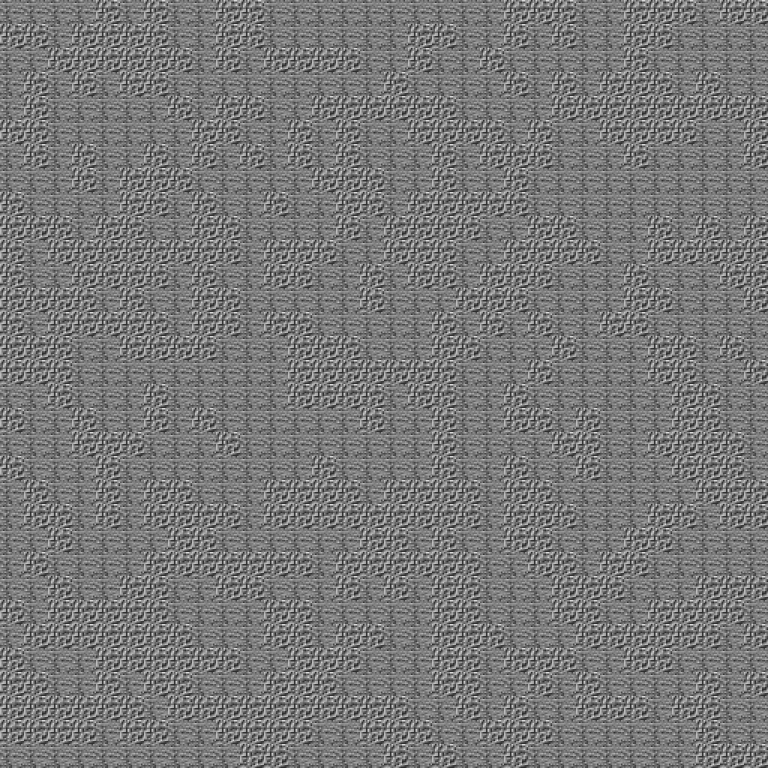
Reproduce this texture procedurally as a Shadertoy shader.

```glsl
// Grid of 32 x 32 rock tiles in two grey kinds: fine streaked stone and stronger embossed rubble.

const float TILES = 32.0;             // repeats across and down
const float TEXELS = 16.0;            // texels across one tile
const float CLUSTER_SCALE = 0.37;     // frequency of the rubble patches
const float CLUSTER_SCATTER = 0.75;   // randomness of the patch borders
const float CLUSTER_LEVEL = 0.05;     // higher gives fewer rubble tiles
const vec2 STREAK_CELLS = vec2(5.0, 8.0);   // noise cells in one stone tile
const vec2 STREAK_LIGHT = vec2(0.0, 1.0);   // texel step toward the light
const float STONE_GREY = 0.492;
const float STREAK_RELIEF = 0.25;
const float STONE_GRAIN = 0.21;
const float PIT_SHARE = 0.05;
const float PIT_DEPTH = 0.17;
const vec2 RUBBLE_CELLS = vec2(6.0, 6.0);   // noise cells in one rubble tile
const vec2 RUBBLE_LIGHT = vec2(-1.0, 1.0);
const float RUBBLE_GREY = 0.478;
const float RUBBLE_RELIEF = 0.28;
const float RUBBLE_GRAIN = 0.20;
const float RUBBLE_SLOPE = 0.17;      // lower gives harder bumps
const float COLUMN_TEXEL = 4.0;       // dark column within each tile
const float COLUMN_SHADE = 0.10;
const float SEAM_SHADE = 0.06;        // dark bottom row of each tile
const float RIM_LIGHT = 0.17;         // broken bright top row of rubble
const float RIM_SHARE = 0.65;

float hash(vec2 p) {
    vec3 q = fract(vec3(p.xyx) * 0.1031);
    q += dot(q, q.yzx + 33.33);
    return fract((q.x + q.y) * q.z);
}

float cornerSlope(vec2 corner, vec2 offset, vec2 period) {
    float angle = 6.2832 * hash(mod(corner, period) + 101.0);
    return dot(vec2(cos(angle), sin(angle)), offset);
}

// Gradient noise that wraps after the given number of cells
float gradientNoise(vec2 p, vec2 period) {
    vec2 i = floor(p), f = p - i;
    vec2 u = f * f * f * (f * (f * 6.0 - 15.0) + 10.0);
    vec2 e = vec2(1.0, 0.0);
    float low = mix(cornerSlope(i, f, period),
                    cornerSlope(i + e, f - e, period), u.x);
    float high = mix(cornerSlope(i + e.yx, f - e.yx, period),
                     cornerSlope(i + 1.0, f - 1.0, period), u.x);
    return mix(low, high, u.y);
}

float tileNoise(vec2 local, vec2 cells) {
    return gradientNoise((local + 0.5) * cells / TEXELS, cells);
}

// Short horizontal streaks, grain and a few dark pits
float streakedStone(vec2 local) {
    float relief = tileNoise(local, STREAK_CELLS)
                 - tileNoise(local + STREAK_LIGHT, STREAK_CELLS);
    float grain = hash(local + 211.0) - 0.5;
    float pit = step(hash(local + 307.0), PIT_SHARE);
    return STONE_GREY + STREAK_RELIEF * relief + STONE_GRAIN * grain - PIT_DEPTH * pit;
}

float rubbleHeight(vec2 local) {
    return smoothstep(-RUBBLE_SLOPE, RUBBLE_SLOPE, tileNoise(local, RUBBLE_CELLS));
}

// Winding bumps lit from the upper left
float embossedRubble(vec2 local) {
    float relief = rubbleHeight(local) - rubbleHeight(local + RUBBLE_LIGHT);
    float grain = hash(local + 503.0) - 0.5;
    float rim = step(TEXELS - 1.5, local.y) * step(hash(local + 701.0), RIM_SHARE);
    return RUBBLE_GREY + RUBBLE_RELIEF * relief + RUBBLE_GRAIN * grain + RIM_LIGHT * rim;
}

float texelGrey(vec2 texel) {
    vec2 tile = mod(floor(texel / TEXELS), TILES);
    vec2 local = mod(texel, TEXELS);
    float cluster = gradientNoise(tile * CLUSTER_SCALE + 3.7, vec2(TILES))
                  + CLUSTER_SCATTER * (hash(tile + 601.0) - 0.5);
    float grey = cluster > CLUSTER_LEVEL ? embossedRubble(local) : streakedStone(local);
    if (abs(local.x - COLUMN_TEXEL) < 0.5) grey -= COLUMN_SHADE;
    if (local.y < 0.5) grey -= SEAM_SHADE;
    return clamp(grey, 0.18, 0.86);
}

void mainImage(out vec4 fragColor, in vec2 fragCoord) {
    float texelsAcross = TILES * TEXELS;
    vec2 p = fragCoord / iResolution.xy * texelsAcross - 0.5;
    vec2 base = floor(p);

    // Blend neighbouring texels over one pixel to smooth their edges
    vec2 pixelSize = min(texelsAcross / iResolution.xy, vec2(1.0));
    vec2 blend = clamp((p - base - 0.5) / pixelSize + 0.5, 0.0, 1.0);
    float low = mix(texelGrey(base), texelGrey(base + vec2(1.0, 0.0)), blend.x);
    float high = mix(texelGrey(base + vec2(0.0, 1.0)), texelGrey(base + 1.0), blend.x);
    fragColor = vec4(vec3(mix(low, high, blend.y)), 1.0);
}
```
